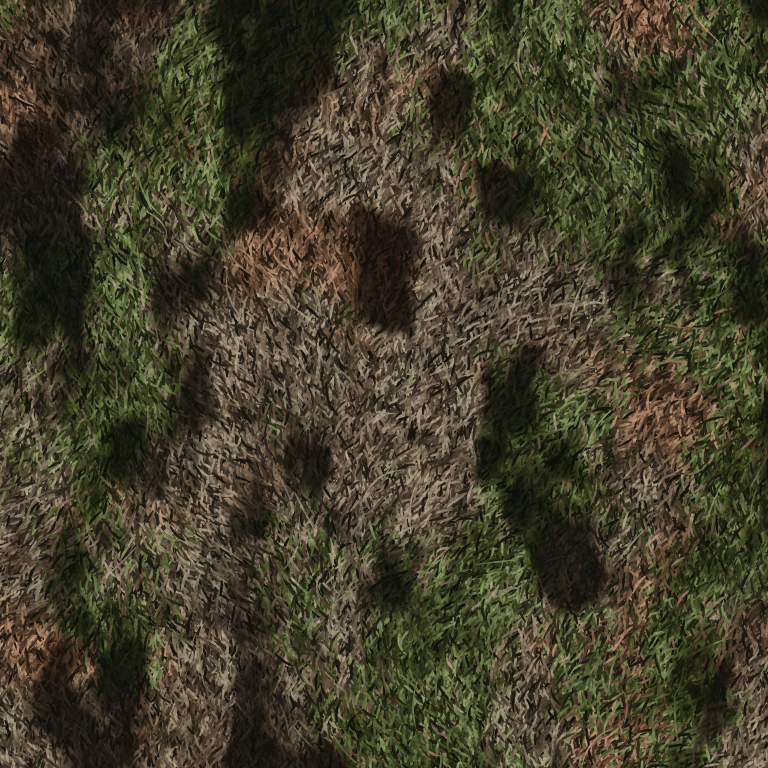
A Shadertoy shader for this texture:

```glsl
// Matted dry grass with green tufts and shadowed hollows, seen from above.
// Layers of short random blades are painted over dark soil; slow noise fields
// steer their lean, their share of green and the light that reaches them.

const int LAYERS = 13;

struct Ground {
    float light;   // 0 in hollows, about 1 on open straw
    float green;   // share of living blades
    float lean;    // local blade angle from vertical
    float rust;    // reddish tint of the straw
};

vec3 hash3(vec2 p) {
    vec3 q = fract(p.xyx * vec3(0.1031, 0.1030, 0.0973));
    q += dot(q, q.yxz + 33.33);
    return fract((q.xxy + q.yzz) * q.zyx);
}

float noise(vec2 p) {
    vec2 i = floor(p), f = fract(p);
    f = f * f * (3.0 - 2.0 * f);
    float low = mix(hash3(i).x, hash3(i + vec2(1, 0)).x, f.x);
    float high = mix(hash3(i + vec2(0, 1)).x, hash3(i + vec2(1, 1)).x, f.x);
    return mix(low, high, f.y);
}

float fbm(vec2 p) {
    float sum = 0.0, amp = 0.53;
    for (int i = 0; i < 4; i++) {
        sum += amp * noise(p);
        p = mat2(1.6, 1.2, -1.2, 1.6) * p + 11.7;
        amp *= 0.5;
    }
    return sum;
}

vec3 ramp(float t, vec3 dark, vec3 mid, vec3 light) {
    return t < 0.5 ? mix(dark, mid, 2.0 * t) : mix(mid, light, min(2.0 * t - 1.0, 1.0));
}

vec3 strawColor(float tone, float rust) {
    vec3 c = ramp(tone, vec3(0.05, 0.05, 0.03), vec3(0.33, 0.275, 0.21), vec3(0.62, 0.57, 0.48));
    return c * mix(vec3(1.0), vec3(1.1, 0.93, 0.86), rust);
}

vec3 leafColor(float tone) {
    return ramp(tone, vec3(0.04, 0.05, 0.025), vec3(0.25, 0.285, 0.13), vec3(0.50, 0.56, 0.35));
}

Ground surveyGround(vec2 p) {
    Ground g;
    float hollow = smoothstep(0.30, 0.50, fbm(p * vec2(12.0, 8.0) + 3.0));
    float clump = fbm(p * vec2(44.0, 30.0) + 20.0);
    float broad = noise(p * 3.0 + 8.0);
    g.green = 0.85 * smoothstep(0.42, 0.66, fbm(p * vec2(7.0, 5.0) + 41.0) + 0.18 * (p.x - 0.5));
    g.light = mix(0.2, 1.0, hollow) * (0.5 + clump) * (0.92 + 0.2 * broad - 0.12 * g.green);
    g.lean = 1.7 * (noise(p * 3.5 + 60.0) - 0.45);
    g.rust = smoothstep(0.45, 0.7, fbm(p * 6.0 + 77.0));
    return g;
}

// Coverage of one tapered, slightly bent blade centred on the origin
float blade(vec2 d, float angle, float halfLength, float halfWidth, float bend, float soft) {
    float c = cos(angle), s = sin(angle);
    float along = s * d.x + c * d.y;
    float across = c * d.x - s * d.y - bend * along * along / halfLength;
    float width = halfWidth * (1.0 - 0.5 * abs(along) / halfLength);
    float body = 1.0 - smoothstep(width - soft, width + soft, abs(across));
    return body * (1.0 - smoothstep(halfLength * 0.8, halfLength, abs(along)));
}

// Paint one grid of scattered blades over the colour below
vec3 addBlades(vec3 color, vec2 p, Ground g, float cells, float halfWidth,
               float density, float minTone, float seed, float soft) {
    vec2 q = p * cells + seed * vec2(7.31, 3.17);
    vec2 home = floor(q);
    for (int y = -1; y <= 1; y++) {
        for (int x = -1; x <= 1; x++) {
            vec2 cell = home + vec2(x, y);
            vec3 place = hash3(cell + seed * 17.0);
            vec3 style = hash3(cell + seed * 29.0 + 131.0);
            if (style.z > density) continue;
            float angle = g.lean + 1.7 * (place.z - 0.5);
            float halfLength = (0.4 + 0.5 * style.x) / cells;
            float cover = blade((q - cell - place.xy) / cells, angle, halfLength,
                                halfWidth, 0.5 * (style.x - 0.5), soft);
            float tone = g.light * mix(minTone, 1.02, style.y);
            bool alive = fract(style.z * 37.0 + place.x) < g.green;
            vec3 tint = alive ? leafColor(tone) : strawColor(tone, g.rust);
            color = mix(color, tint, cover);
        }
    }
    return color;
}

void mainImage(out vec4 fragColor, in vec2 fragCoord) {
    vec2 p = fragCoord / iResolution.y;
    float soft = max(0.0009, 0.7 / iResolution.y);
    Ground g = surveyGround(p);

    // Soil and old thatch
    float thatch = g.light * (0.15 + 0.4 * noise(p * vec2(230.0, 130.0)));
    vec3 color = mix(strawColor(thatch, g.rust), leafColor(thatch), g.green);

    // Dense mat of short blades
    for (int i = 0; i < LAYERS; i++) {
        float seed = float(i) + 1.0;
        float cells = 52.0 + 38.0 * fract(seed * 0.618);
        color = addBlades(color, p, g, cells, 0.0019, 0.9, 0.04, seed, soft);
    }

    // Sparse long pale stalks, then fine grain
    color = addBlades(color, p, g, 23.0, 0.0013, 0.3, 0.6, 40.0, soft);
    color *= 0.84 + 0.32 * noise(p * 330.0);
    fragColor = vec4(color, 1.0);
}
```
